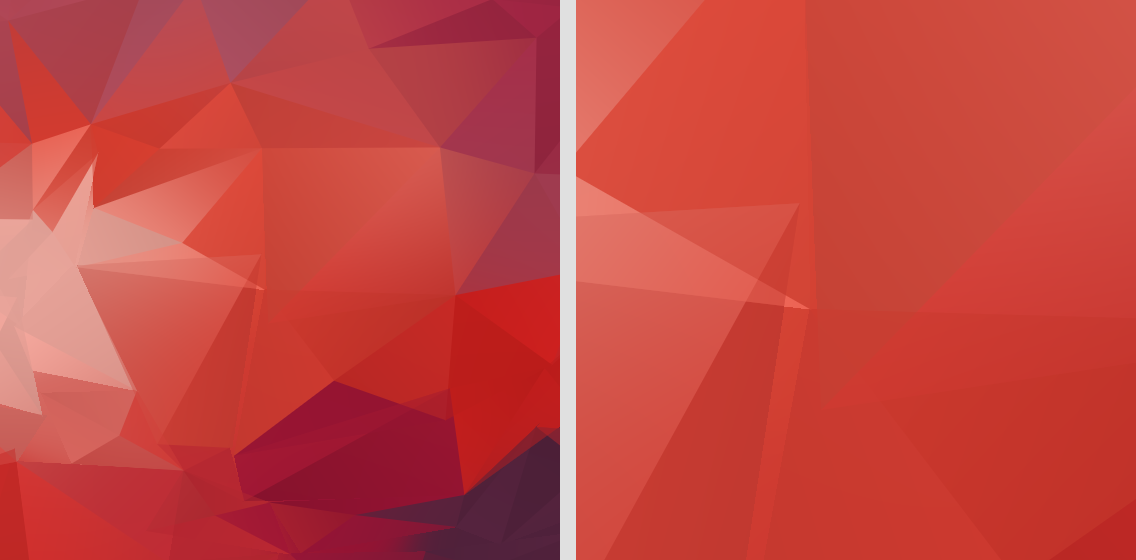
Left, the full canvas; right, a detail of the centre.
Write a WebGL 2 fragment shader that draws this background.

```glsl
#version 300 es
precision highp float;
// Low-poly background of sharp triangular facets in red, rose and plum.
// A jittered grid, spread wide in the middle, is split into triangles or fans;
// each facet takes its tint from a colour field and a slight linear gradient.
uniform vec2 u_resolution;
out vec4 fragColor;

const vec2 GRID = vec2(4.9, 6.6);
const mat2 TURN = mat2(0.996, 0.087, -0.087, 0.996);

vec2 hash2(vec2 p) {
    return fract(sin(vec2(dot(p, vec2(127.1, 311.7)),
                          dot(p, vec2(269.5, 183.3)))) * 43758.5453);
}

float cross2(vec2 a, vec2 b) { return a.x * b.y - a.y * b.x; }

// One colour anchor: rgb weighted by closeness, weight in alpha.
vec4 anchor(vec2 p, vec2 centre, vec3 colour) {
    vec2 d = p - centre;
    float d2 = dot(d, d);
    return vec4(colour, 1.0) / (d2 * d2 * d2 + 0.000003);
}

vec3 colourField(vec2 p) {
    vec4 sum = vec4(0.0);
    // mauve and wine along the top
    sum += anchor(p, vec2(0.08, 0.97), vec3(0.67, 0.27, 0.33));
    sum += anchor(p, vec2(0.34, 0.96), vec3(0.65, 0.30, 0.37));
    sum += anchor(p, vec2(0.63, 0.84), vec3(0.74, 0.27, 0.28));
    sum += anchor(p, vec2(0.93, 0.90), vec3(0.60, 0.14, 0.25));
    sum += anchor(p, vec2(0.95, 0.68), vec3(0.64, 0.24, 0.32));
    // warm reds through the middle
    sum += anchor(p, vec2(0.16, 0.81), vec3(0.84, 0.22, 0.16));
    sum += anchor(p, vec2(0.47, 0.76), vec3(0.82, 0.26, 0.21));
    sum += anchor(p, vec2(0.51, 0.53), vec3(0.83, 0.25, 0.19));
    sum += anchor(p, vec2(0.67, 0.63), vec3(0.83, 0.40, 0.36));
    sum += anchor(p, vec2(0.86, 0.43), vec3(0.77, 0.11, 0.10));
    sum += anchor(p, vec2(0.65, 0.38), vec3(0.79, 0.17, 0.15));
    sum += anchor(p, vec2(0.40, 0.29), vec3(0.81, 0.23, 0.19));
    // pale pink on the left
    sum += anchor(p, vec2(0.05, 0.50), vec3(0.91, 0.65, 0.61));
    sum += anchor(p, vec2(0.27, 0.57), vec3(0.91, 0.62, 0.57));
    sum += anchor(p, vec2(0.15, 0.24), vec3(0.83, 0.40, 0.37));
    // crimson and plum along the bottom
    sum += anchor(p, vec2(0.06, 0.05), vec3(0.78, 0.16, 0.15));
    sum += anchor(p, vec2(0.34, 0.08), vec3(0.71, 0.15, 0.19));
    sum += anchor(p, vec2(0.60, 0.17), vec3(0.58, 0.07, 0.20));
    sum += anchor(p, vec2(0.91, 0.06), vec3(0.31, 0.13, 0.23));
    return sum.rgb / sum.a;
}

// Grid corner: jittered, turned, then spread so central facets are larger.
vec2 corner(vec2 id) {
    vec2 p = TURN * ((id + 0.84 * (hash2(id + 3.7) - 0.5)) / GRID) + 0.5;
    vec2 d = p - vec2(0.56, 0.56);
    return p + 0.85 * d * exp(-9.0 * dot(d, d));
}

float edge(vec2 p, vec2 a, vec2 b) {
    return cross2(b - a, p - a) / length(b - a);
}

// Smallest signed area of the triangles made by the diagonal a-c.
float splitQuality(vec2 a, vec2 b, vec2 c, vec2 d) {
    return min(cross2(b - a, c - a), cross2(c - a, d - a));
}

// Shaded triangle: rgb premultiplied by its smooth coverage.
vec4 facet(vec2 p, vec2 a, vec2 b, vec2 c, float pixel) {
    float inside = min(edge(p, a, b), min(edge(p, b, c), edge(p, c, a)));
    float coverage = clamp(inside / pixel + 0.5, 0.0, 1.0);
    if (coverage <= 0.0) return vec4(0.0);
    vec2 centre = (a + b + c) / 3.0;
    vec2 rnd = hash2(floor(centre * 900.0));
    vec2 slope = hash2(rnd * 91.0) - 0.5;
    vec3 colour = colourField(centre + 0.13 * (rnd - 0.5) + 0.2 * (p - centre));
    colour *= 0.94 + 0.11 * rnd.x + 0.6 * dot(p - centre, slope);
    return vec4(colour, 1.0) * coverage;
}

void main() {
    vec2 p = gl_FragCoord.xy / u_resolution.y;
    float pixel = 1.0 / u_resolution.y;
    vec2 cell = floor(((p - 0.5) * TURN) * GRID);

    // Faint base fills any sliver left between facets.
    vec4 sum = vec4(colourField(p), 1.0) * 0.001;
    for (int y = -2; y <= 2; y++) {
        for (int x = -2; x <= 2; x++) {
            vec2 id = cell + vec2(x, y);
            vec2 a = corner(id);
            vec2 b = corner(id + vec2(1.0, 0.0));
            vec2 c = corner(id + vec2(1.0, 1.0));
            vec2 d = corner(id + vec2(0.0, 1.0));
            // Split along the diagonal that gives the fuller triangles.
            bool alongAC = splitQuality(a, b, c, d) > splitQuality(b, c, d, a);
            vec2 rnd = hash2(id + 51.3);
            if (rnd.x < 0.4) {
                // Fan of four smaller facets around an inner hub.
                float t = 0.25 + 0.5 * rnd.y;
                vec2 hub = alongAC ? mix(a, c, t) : mix(b, d, t);
                hub = mix(hub, (a + b + c + d) * 0.25, 0.4);
                sum += facet(p, a, b, hub, pixel) + facet(p, b, c, hub, pixel);
                sum += facet(p, c, d, hub, pixel) + facet(p, d, a, hub, pixel);
            } else if (alongAC) {
                sum += facet(p, a, b, c, pixel) + facet(p, a, c, d, pixel);
            } else {
                sum += facet(p, b, c, d, pixel) + facet(p, b, d, a, pixel);
            }
        }
    }
    fragColor = vec4(clamp(sum.rgb / sum.a, 0.0, 1.0), 1.0);
}
```
